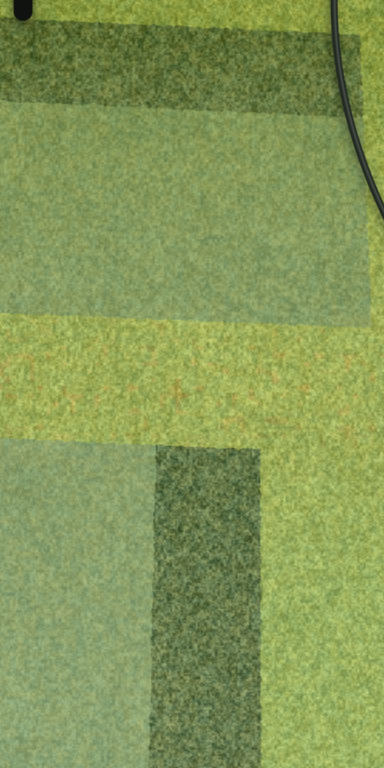
A Shadertoy shader for this texture:

```glsl
float hash(vec2 p) {
    vec3 q = fract(p.xyx * vec3(0.1031, 0.1030, 0.0973));
    q += dot(q, q.yzx + 33.33);
    return fract((q.x + q.y) * q.z);
}

float valueNoise(vec2 p) {
    vec2 cell = floor(p), f = fract(p);
    f = f * f * (3.0 - 2.0 * f);
    float low = mix(hash(cell), hash(cell + vec2(1, 0)), f.x);
    float high = mix(hash(cell + vec2(0, 1)), hash(cell + vec2(1, 1)), f.x);
    return mix(low, high, f.y);
}

float fbm(vec2 p) {
    float sum = 0.0, amp = 0.5;
    for (int i = 0; i < 4; i++) {
        sum += amp * valueNoise(p);
        p = mat2(0.8, 0.6, -0.6, 0.8) * p * 2.03 + 7.1;
        amp *= 0.5;
    }
    return sum;
}

// Coverage of the positive side of an edge
float side(float d, float blur) {
    return smoothstep(-blur, blur, d);
}

float capsule(vec2 p, vec2 a, vec2 b, float radius) {
    vec2 ap = p - a, ab = b - a;
    return length(ap - ab * clamp(dot(ap, ab) / dot(ab, ab), 0.0, 1.0)) - radius;
}

// Signed offset across a cable that bends away to the right
float cableOffset(vec2 p) {
    float drop = 1.0 - p.y;
    float slope = 1.7 * drop;
    return (p.x - 0.435 - 0.85 * drop * drop) / sqrt(1.0 + slope * slope);
}

// Short twisted fibres, centred on zero
float carpetGrain(vec2 p) {
    float loops = valueNoise(p * vec2(270.0, 230.0));
    float tufts = valueNoise(p * vec2(145.0, 120.0) + 31.0);
    float fine = valueNoise(p * 480.0 + 67.0);
    return loops * 0.5 + tufts * 0.25 + fine * 0.4 - 0.575;
}

void mainImage(out vec4 fragColor, in vec2 fragCoord) {
    vec2 p = fragCoord / iResolution.y;
    float pixel = 1.0 / iResolution.y;
    float blur = max(pixel, 0.0016);
    float grain = carpetGrain(p);
    float patches = fbm(p * 14.0) - 0.47;

    // Ragged pile at the seams
    vec2 q = p + 0.003 * vec2(valueNoise(p * 190.0 + 5.0), valueNoise(p * 190.0 + 50.0)) - 0.0015;

    // Lime ground
    vec3 lime = mix(vec3(0.60, 0.69, 0.375), vec3(0.615, 0.68, 0.345), smoothstep(0.2, 0.48, p.y));
    lime = mix(lime, vec3(0.53, 0.60, 0.25), smoothstep(0.6, 0.98, p.y));
    vec3 color = lime;
    float contrast = 0.30;

    // Upper tiles
    float upper = side(0.507 - 0.04 * q.y - q.x, blur);
    float topEdge = side(0.977 - 0.047 * q.x - q.y, blur);
    float bandEdge = side(0.8685 - 0.046 * q.x - q.y, blur);
    float lowEdge = side(q.y - 0.5925 + 0.04 * q.x, blur);
    vec3 sage = mix(vec3(0.525, 0.61, 0.385), vec3(0.505, 0.585, 0.335), smoothstep(0.6, 0.86, p.y));
    vec3 moss = mix(vec3(0.40, 0.47, 0.25), vec3(0.36, 0.43, 0.20), smoothstep(0.86, 0.97, p.y));
    float upperMask = upper * topEdge * lowEdge;
    color = mix(color, mix(moss, sage, bandEdge), upperMask);
    contrast = mix(contrast, mix(0.34, 0.21, bandEdge), upperMask);

    // Lower tiles
    float lowerMask = side(0.4297 - 0.046 * q.x - q.y, blur) * side(0.340 - 0.003 * q.y - q.x, blur);
    float split = side(q.x - 0.194 - 0.0217 * q.y, blur);
    vec3 pale = mix(vec3(0.55, 0.64, 0.44), vec3(0.535, 0.62, 0.41), smoothstep(0.0, 0.4, p.y));
    vec3 fern = mix(vec3(0.415, 0.49, 0.31), vec3(0.38, 0.46, 0.28), smoothstep(0.0, 0.4, p.y));
    color = mix(color, mix(pale, fern, split), lowerMask);
    contrast = mix(contrast, mix(0.20, 0.40, split), lowerMask);

    // Pile shading, with warm and cool threads
    color += grain * contrast * vec3(1.0, 0.95, 0.78);
    float thread = valueNoise(p * 115.0 + 90.0) - 0.5;
    color += thread * vec3(0.045, 0.005, -0.035);
    color += patches * vec3(0.055, 0.045, 0.025);
    float warmth = exp(-pow((p.y - 0.5) / 0.08, 2.0)) * (1.0 - upperMask) * (1.0 - lowerMask);
    color += warmth * smoothstep(0.62, 0.9, valueNoise(p * 95.0)) * vec3(0.05, -0.035, -0.02);

    // Cable, its shadow and its sheen
    float offset = cableOffset(p);
    color *= 1.0 - 0.22 * exp(-pow((offset + 0.004) / 0.009, 2.0));
    float sheen = exp(-pow((offset - 0.0008) / 0.0018, 2.0));
    vec3 rubber = vec3(0.13, 0.16, 0.13) + 0.13 * sheen;
    color = mix(color, rubber, side(0.0046 - abs(offset), pixel));

    // Rounded foot
    float foot = capsule(p, vec2(0.030, 1.04), vec2(0.030, 0.985), 0.0122);
    color *= 1.0 - 0.3 * exp(-max(foot, 0.0) * 130.0);
    color = mix(color, vec3(0.06, 0.07, 0.055), side(-foot, pixel));

    fragColor = vec4(clamp(color, 0.0, 1.0), 1.0);
}
```
